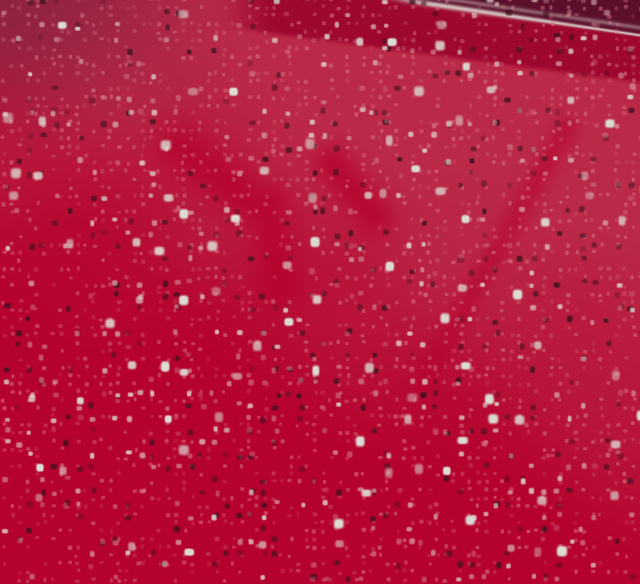
Give the GLSL for this texture, as a Shadertoy shader.

```glsl
// Glossy red surface scattered with pale, pink and dark flecks under a soft haze.
// Flecks are jittered cells in four size layers; haze is a gradient with layered
// sines; blurred segments make the shadows, and tilted lines the top reflection.

#define FINE_CELL 0.0140
#define MEDIUM_CELL 0.0210
#define LARGE_CELL 0.0430
#define DARK_CELL 0.0210
#define FINE_SHARE 0.34
#define MEDIUM_SHARE 0.17
#define LARGE_SHARE 0.14
#define DARK_SHARE 0.15
#define HAZE_STRENGTH 0.95
#define SHADOW_STRENGTH 0.75

const vec3 RED = vec3(0.71, 0.005, 0.175);
const vec3 HAZE = vec3(0.735, 0.17, 0.29);
const vec3 DUSK = vec3(0.50, 0.13, 0.24);
const vec3 BAND = vec3(0.61, 0.015, 0.17);
const vec3 CORNER = vec3(0.36, 0.06, 0.17);
const vec3 PINK = vec3(0.84, 0.46, 0.52);
const vec3 PALE = vec3(0.86, 0.86, 0.82);
const vec3 DARK = vec3(0.24, 0.07, 0.11);

vec3 hash3(vec2 cell, float seed) {
    vec3 q = fract(vec3(cell.xyx + seed * 17.3) * vec3(0.1031, 0.1030, 0.0973));
    q += dot(q, q.yxz + 33.33);
    return fract((q.xxy + q.yzz) * q.zyx);
}

float softSegment(vec2 p, vec2 a, vec2 b, float width) {
    vec2 ab = b - a;
    float along = clamp(dot(p - a, ab) / dot(ab, ab), 0.0, 1.0);
    float d = length(p - a - ab * along) / width;
    return exp(-d * d);
}

// Opacity of one rounded-square fleck per occupied cell
float flecks(vec2 p, float cellSize, float share, float radius, float seed) {
    vec2 cell = floor(p / cellSize);
    vec3 place = hash3(cell, seed);
    vec3 form = hash3(cell, seed + 5.7);
    vec2 size = radius * mix(vec2(0.65), vec2(1.0), form.xy);
    vec2 margin = size / cellSize;
    vec2 center = mix(margin, 1.0 - margin, place.xy);
    vec2 d = abs(fract(p / cellSize) - center) * cellSize / size;
    float dist = pow(dot(d * d * d, vec3(1.0).xy), 1.0 / 3.0);
    float cover = 1.0 - smoothstep(0.4, 1.0, dist);
    return cover * step(place.z, share) * mix(0.3, 1.0, form.z);
}

vec3 surface(vec2 p) {
    // Haze rises toward the upper right, with slow uneven patches
    float patches = sin(p.x * 9.0 + 2.0 * sin(p.y * 5.0)) * sin(p.y * 8.0 - p.x * 3.0)
                  + 0.5 * sin(p.x * 17.0 + p.y * 13.0);
    float haze = smoothstep(0.42, 1.08, p.y + 0.4 * p.x + 0.05 * patches);

    // Blurred shadows clear the haze
    float shadow = softSegment(p, vec2(0.31, 0.75), vec2(0.46, 0.63), 0.045);
    shadow = max(shadow, softSegment(p, vec2(0.46, 0.65), vec2(0.48, 0.51), 0.040));
    shadow = max(shadow, softSegment(p, vec2(0.57, 0.72), vec2(0.64, 0.63), 0.035));
    shadow = max(shadow, 0.7 * softSegment(p, vec2(0.97, 0.78), vec2(0.72, 0.34), 0.022));
    vec3 color = mix(RED, HAZE, HAZE_STRENGTH * haze * (1.0 - SHADOW_STRENGTH * shadow));

    // Dim upper left corner
    float dusk = smoothstep(0.70, 1.02, p.y) * (1.0 - smoothstep(0.0, 0.48, p.x));
    return mix(color, DUSK, 0.75 * dusk);
}

vec3 reflection(vec3 color, vec2 p) {
    // Deep red band that dissolves toward the left
    float bandEdge = p.y - 0.943 + 0.133 * (p.x - 0.456);
    float band = smoothstep(-0.006, 0.008, bandEdge) * smoothstep(0.36, 0.48, p.x);
    color = mix(color, BAND, 0.92 * band);

    // Maroon corner with a bright rim
    float rim = p.y - 1.0 + 0.149 * (p.x - 0.69);
    color = mix(color, CORNER, smoothstep(-0.005, 0.006, rim));
    float taper = mix(0.0050, 0.0025, smoothstep(0.75, 1.09, p.x));
    float streak = exp(-pow(rim / taper, 2.0));
    float echo = 0.45 * exp(-pow((rim - 0.013) / 0.004, 2.0));
    return mix(color, PALE, 0.85 * max(streak, echo) * smoothstep(0.64, 0.74, p.x));
}

void mainImage(out vec4 fragColor, in vec2 fragCoord) {
    vec2 p = fragCoord / iResolution.y;
    vec3 color = reflection(surface(p), p);

    // Fleck layers from faint grain to bright chips
    float fine = flecks(p, FINE_CELL, FINE_SHARE, 0.0056, 1.0);
    float dark = flecks(p, DARK_CELL, DARK_SHARE, 0.0080, 2.0);
    float medium = flecks(p, MEDIUM_CELL, MEDIUM_SHARE, 0.0078, 3.0);
    float large = flecks(p, LARGE_CELL, LARGE_SHARE, 0.0125, 4.0);
    color = mix(color, PINK, 0.60 * fine);
    color = mix(color, DARK, 0.85 * dark);
    color = mix(color, mix(PINK, PALE, medium), 0.85 * medium);
    color = mix(color, PALE, min(1.0, 1.25 * large));
    fragColor = vec4(color, 1.0);
}
```
